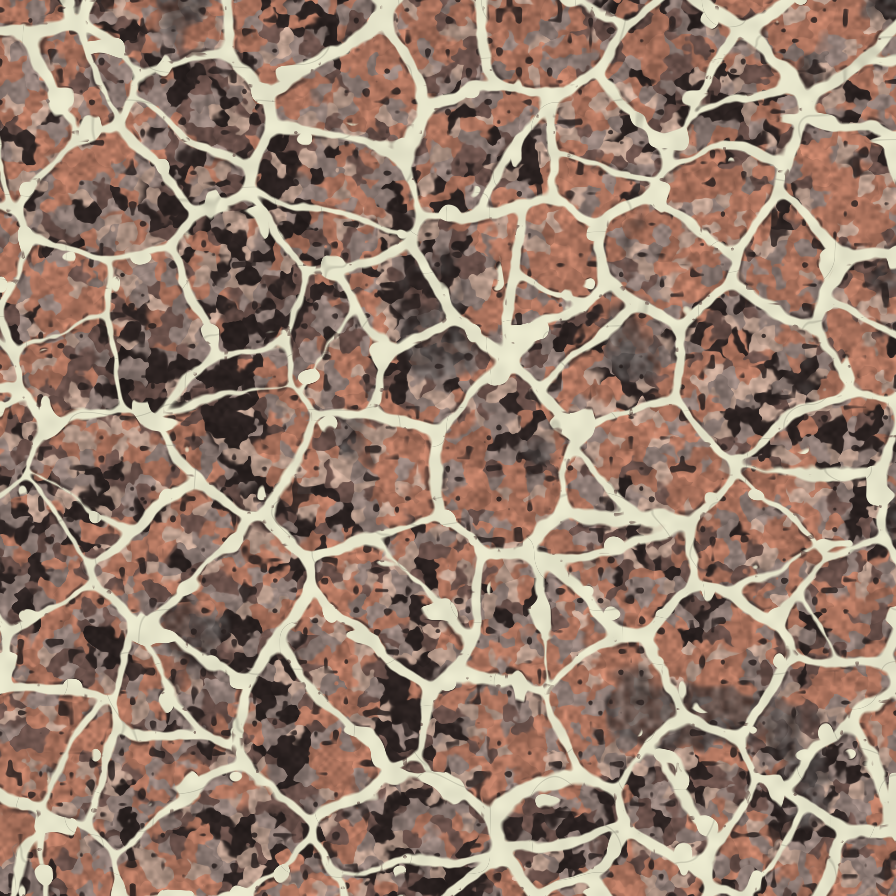
A Shadertoy shader for this texture:

```glsl
// Crazy paving: irregular red granite stones set in pale cream mortar.
// Stones are warped Voronoi cells with rounded corners, some split by a chord;
// the granite is a finer, softly blended Voronoi of mineral grains.

#define STONES 7.8          // stones across the canvas
#define GRAINS 66.0         // mineral grains across the canvas
#define JOINT 0.040         // mean half width of a joint, in stone units
#define JOINT_VARY 0.045    // variation of that half width
#define ROUNDING 0.07       // rounding of the stone corners
#define SPLIT_SHARE 0.42    // share of stones cut in two
#define TILT 0.62           // rotation of the paving, in radians
#define CLUSTERING 1.1      // how strongly like minerals gather

const vec3 MORTAR = vec3(0.915, 0.908, 0.805);
const vec3 PINK   = vec3(0.665, 0.445, 0.360);
const vec3 PALE   = vec3(0.700, 0.590, 0.530);
const vec3 QUARTZ = vec3(0.545, 0.475, 0.450);
const vec3 BROWN  = vec3(0.400, 0.305, 0.280);
const vec3 MICA   = vec3(0.165, 0.130, 0.125);

vec3 hash3(vec2 p) {
    vec3 q = fract(p.xyx * vec3(0.1031, 0.1030, 0.0973));
    q += dot(q, q.yxz + 33.33);
    return fract((q.xxy + q.yzz) * q.zyx);
}

float noise(vec2 p) {
    vec2 i = floor(p), f = fract(p);
    f = f * f * (3.0 - 2.0 * f);
    vec2 e = vec2(0.0, 1.0);
    return mix(mix(hash3(i).x, hash3(i + e.yx).x, f.x),
               mix(hash3(i + e.xy).x, hash3(i + e.yy).x, f.x), f.y);
}

vec2 noise2(vec2 p) {
    return vec2(noise(p), noise(p + 47.3)) - 0.5;
}

float smoothMin(float a, float b, float k) {
    float h = max(k - abs(a - b), 0.0) / k;
    return min(a, b) - 0.25 * k * h * h;
}

vec2 stoneSite(vec2 cell) {
    return cell + 0.5 + 0.88 * (hash3(cell + 19.0).xy - 0.5);
}

// Distance to the middle of the nearest joint, in stone units.
float jointDistance(vec2 p) {
    vec2 home = floor(p), nearest = home;
    float best = 9.0;
    for (int y = -1; y <= 1; y++)
    for (int x = -1; x <= 1; x++) {
        vec2 cell = home + vec2(x, y), r = stoneSite(cell) - p;
        float d2 = dot(r, r);
        if (d2 < best) { best = d2; nearest = cell; }
    }
    vec2 site = stoneSite(nearest);
    float d = 1.0;
    for (int y = -2; y <= 2; y++)
    for (int x = -2; x <= 2; x++) {
        if (x == 0 && y == 0) continue;
        vec2 other = stoneSite(nearest + vec2(x, y));
        float edge = dot(0.5 * (site + other) - p, normalize(other - site));
        d = smoothMin(d, edge, ROUNDING);
    }
    // Thinner joint that cuts some stones in two
    vec3 h = hash3(nearest + 71.0);
    if (h.x < SPLIT_SHARE) {
        float a = 6.2832 * h.y;
        float cut = abs(dot(p - site, vec2(cos(a), sin(a))) - 0.4 * (h.z - 0.5));
        d = smoothMin(d, cut + 0.012, ROUNDING);
    }
    return d;
}

vec3 mineral(float m) {
    if (m < 0.04) return MICA;
    if (m < 0.23) return BROWN;
    if (m < 0.47) return QUARTZ;
    if (m < 0.61) return PALE;
    return PINK;
}

vec3 granite(vec2 uv) {
    vec2 p = uv * GRAINS;
    p += 0.9 * noise2(p * 0.9) + 0.5 * noise2(p * 2.3);
    vec2 home = floor(p);
    vec3 sum = vec3(0.0);
    float total = 0.0;
    for (int y = -1; y <= 1; y++)
    for (int x = -1; x <= 1; x++) {
        vec2 cell = home + vec2(x, y);
        vec3 h = hash3(cell + 133.0);
        vec2 r = cell + h.xy - p;
        float w = exp(-20.0 * dot(r, r));
        float cluster = noise(cell * 0.24) - 0.5;
        vec3 tint = mineral(h.z + CLUSTERING * cluster);
        sum += w * tint * (0.90 + 0.2 * h.x);
        total += w;
    }
    vec3 col = sum / total;
    // Rare dark grey blotches, small black specks and fine mottling
    float blotch = smoothstep(0.80, 0.88, noise(uv * 10.0 + 5.0) + 0.12 * (noise(uv * 60.0) - 0.5));
    col = mix(col, mix(MICA, QUARTZ * vec3(0.8, 0.87, 0.9), noise(uv * 120.0)), 0.75 * blotch);
    col = mix(col, MICA, 0.85 * smoothstep(0.80, 0.90, noise(uv * 88.0 + 31.0)));
    float fine = noise(uv * 190.0) + 0.6 * noise(uv * 95.0 + 9.0) - 0.8;
    return col * (1.0 + 0.28 * fine);
}

void mainImage(out vec4 fragColor, in vec2 fragCoord) {
    vec2 uv = fragCoord / iResolution.y;

    // Paving layout with wavering, chipped outlines
    vec2 p = mat2(cos(TILT), sin(TILT), -sin(TILT), cos(TILT)) * uv * STONES;
    p += 0.16 * noise2(uv * 17.0) + 0.045 * noise2(uv * 55.0) + 11.0;
    float halfWidth = JOINT + JOINT_VARY * (noise(uv * 13.0 + 3.0) - 0.5);
    halfWidth += 0.09 * smoothstep(0.74, 0.90, noise(uv * 38.0 + 61.0));
    float d = jointDistance(p) - max(halfWidth, 0.012);
    d += 0.016 * (noise(uv * 130.0) - 0.5);

    // Stone with a broken dark rim
    float soft = STONES * max(0.0016, 0.9 / iResolution.y);
    vec3 stone = granite(uv);
    float rim = smoothstep(0.035, 0.0, abs(d - 0.012)) * smoothstep(0.52, 0.78, noise(uv * 105.0 + 17.0));
    stone = mix(stone, MICA, 0.6 * rim);

    // Mortar with faint mottling, hairlines and stray crumbs
    vec3 mortar = MORTAR * (0.95 + 0.07 * noise(uv * 70.0));
    float hairline = smoothstep(0.014, 0.0, abs(noise(uv * 21.0 + 8.0) - 0.5));
    mortar *= 1.0 - 0.13 * hairline;
    float crumb = smoothstep(0.86, 0.93, noise(uv * 115.0 + 77.0));
    mortar = mix(mortar, BROWN, 0.7 * crumb * smoothstep(-0.04, -0.01, d));

    fragColor = vec4(mix(mortar, stone, smoothstep(-soft, soft, d)), 1.0);
}
```
